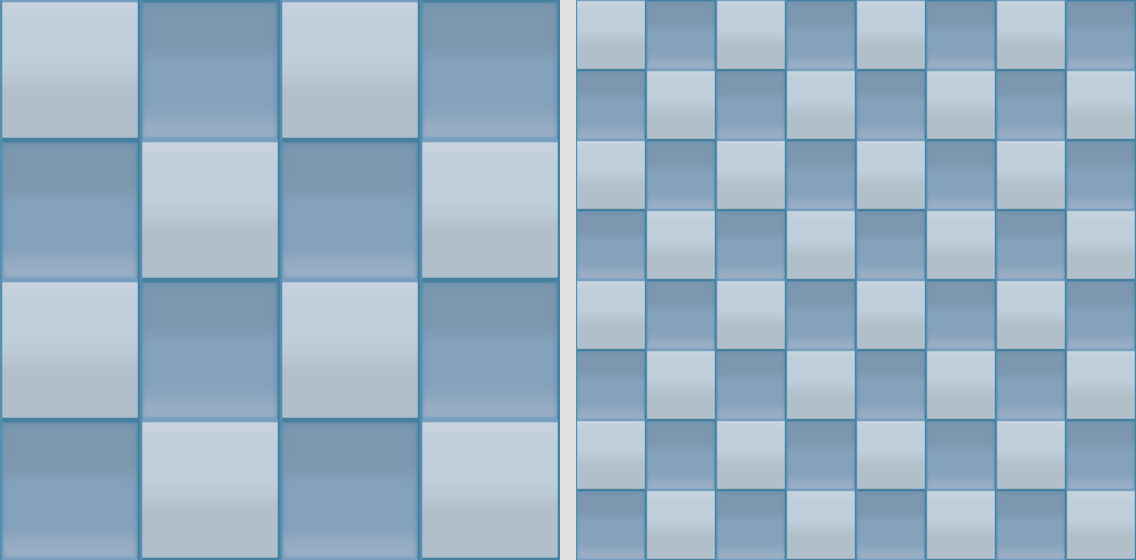
Left: one tile. Right: repeated 2 by 2.
Write a Shadertoy shader that draws this pattern.

```glsl
const float TILES = 4.0;            // whole tiles across and down
const float SEAM_HALF = 0.0165;     // half seam width, in tiles
const float SEAM_SOFT = 0.004;      // least edge softness, in tiles
const float RIM_WIDTH = 0.016;      // falloff of the shade inside dark tiles
const float RIM_STRENGTH = 0.5;

const vec3 PALE_GLINT = vec3(0.785, 0.825, 0.870);
const vec3 PALE_TOP = vec3(0.745, 0.808, 0.860);
const vec3 PALE_BASE = vec3(0.694, 0.749, 0.792);
const vec3 DUSK_TOP = vec3(0.486, 0.592, 0.686);
const vec3 DUSK_MID = vec3(0.522, 0.635, 0.741);
const vec3 DUSK_BASE = vec3(0.608, 0.686, 0.776);
const vec3 SEAM_DARK = vec3(0.270, 0.500, 0.630);
const vec3 SEAM_MID = vec3(0.340, 0.570, 0.700);
const vec3 SEAM_LIGHT = vec3(0.465, 0.625, 0.750);

// Vertical gradients; t runs from 0 at the tile's top to 1 at its base.
vec3 paleTile(float t) {
    vec3 color = mix(PALE_GLINT, PALE_TOP, smoothstep(0.0, 0.20, t));
    return mix(color, PALE_BASE, smoothstep(0.40, 0.70, t));
}

vec3 duskTile(float t) {
    vec3 color = mix(DUSK_TOP, DUSK_MID, smoothstep(0.27, 0.50, t));
    return mix(color, DUSK_BASE, smoothstep(0.73, 0.97, t));
}

float seamMask(float dist, float soft) {
    return 1.0 - smoothstep(SEAM_HALF - soft, SEAM_HALF + soft, dist);
}

void mainImage(out vec4 fragColor, in vec2 fragCoord) {
    vec2 grid = fragCoord / iResolution.xy * TILES;
    vec2 cell = floor(grid);
    vec2 local = fract(grid);
    bool isPale = mod(cell.x + cell.y, 2.0) > 0.5;

    // Signed offset from the nearest seam on each axis
    vec2 offset = local - step(0.5, local);
    vec2 dist = abs(offset);
    float soft = max(SEAM_SOFT, 0.7 * TILES / min(iResolution.x, iResolution.y));

    // Upright seams are beveled; level seams take their tone from the tile above
    vec3 upright = mix(SEAM_DARK, SEAM_MID, smoothstep(-0.5 * SEAM_HALF, 0.5 * SEAM_HALF, offset.x));
    bool paleAbove = isPale == (offset.y >= 0.0);
    vec3 level = paleAbove ? SEAM_DARK : SEAM_LIGHT;

    vec3 color = isPale ? paleTile(1.0 - local.y) : duskTile(1.0 - local.y);

    // Soft inner rim on the dark tiles
    if (!isPale) {
        vec2 rim = RIM_STRENGTH * exp(-max(dist - SEAM_HALF, 0.0) / RIM_WIDTH);
        color = mix(color, level, rim.y);
        color = mix(color, upright, rim.x);
    }

    color = mix(color, level, seamMask(dist.y, soft));
    color = mix(color, upright, seamMask(dist.x, soft));
    fragColor = vec4(color, 1.0);
}
```
